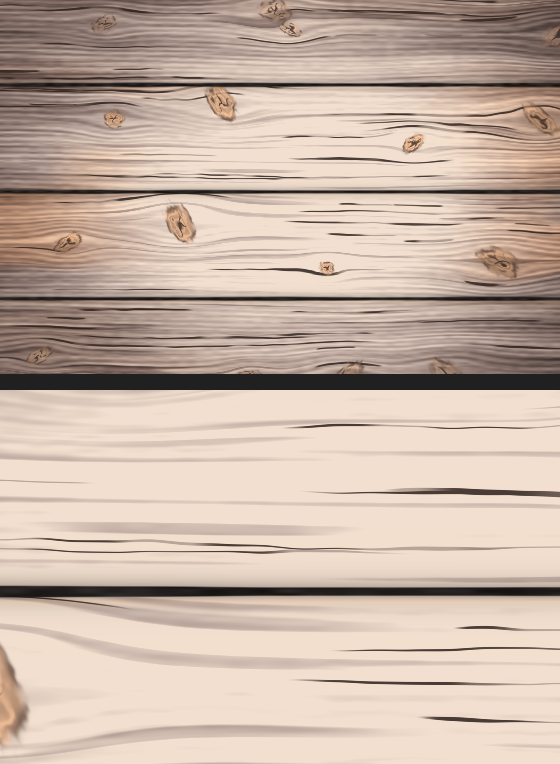
Top: the whole. Bottom: its middle third, enlarged.
This texture is drawn by a WebGL 2 fragment shader. Its source:

```glsl
#version 300 es
precision highp float;
// Weathered wooden boards: four horizontal planks split by dark gaps.
// Each plank has a height field bent around hashed knots; rings, fibres
// and tapering cracks follow that field, and a vignette sets the tone.
uniform vec2 u_resolution;
out vec4 fragColor;

const float PLANK = 0.286;      // plank pitch, in canvas heights
const float FIRST_GAP = 0.201;  // height of the lowest gap

float hash(vec2 p) {
  vec3 q = fract(p.xyx * vec3(0.1031, 0.1030, 0.0973));
  q += dot(q, q.yzx + 33.33);
  return fract((q.x + q.y) * q.z);
}

float noise(vec2 p) {
  vec2 i = floor(p), f = fract(p);
  f = f * f * (3.0 - 2.0 * f);
  return mix(mix(hash(i), hash(i + vec2(1, 0)), f.x),
             mix(hash(i + vec2(0, 1)), hash(i + vec2(1, 1)), f.x), f.y);
}

// Tone from 0 (deep shadow) to 1 (bleached wood)
vec3 woodRamp(float t) {
  vec3 c = mix(vec3(0.20, 0.16, 0.15), vec3(0.40, 0.33, 0.31), clamp(t * 4.0, 0.0, 1.0));
  c = mix(c, vec3(0.58, 0.50, 0.47), clamp(t * 4.0 - 1.0, 0.0, 1.0));
  c = mix(c, vec3(0.77, 0.69, 0.65), clamp(t * 4.0 - 2.0, 0.0, 1.0));
  return mix(c, vec3(0.95, 0.875, 0.81), clamp(t * 4.0 - 3.0, 0.0, 1.0));
}

void main() {
  float px = 1.0 / u_resolution.y;
  vec2 p = gl_FragCoord.xy * px;
  float width = u_resolution.x * px;
  float level = (p.y - FIRST_GAP) / PLANK;
  float row = floor(level);
  float seed = row + 7.0;
  float warm = 1.0 - step(1.0, abs(row - 0.5));  // the two middle planks

  // Knots: bend the grain and collect face, rim and heart splits
  float grainY = p.y + 0.022 * (noise(vec2(p.x * 2.2, p.y * 5.0 + seed * 9.0)) - 0.5);
  float face = 0.0, rim = 0.0, split = 0.0, knotRing = 0.0;
  for (float i = 0.0; i < 4.0; i++) {
    vec2 key = vec2(i * 3.7 + 1.0, seed * 5.3);
    vec2 centre = vec2((i + hash(key)) * width / 4.0,
                       FIRST_GAP + PLANK * (row + mix(0.17, 0.83, hash(key + 11.0))));
    float size = mix(0.014, 0.036, hash(key + 23.0));
    vec2 d = p - centre;
    vec2 bend = d / (size * vec2(3.6, 2.0));
    grainY -= d.y * 0.93 * exp(-dot(bend, bend));

    float turn = (hash(key + 37.0) - 0.5) * 2.2;
    vec2 e = mat2(cos(turn), -sin(turn), sin(turn), cos(turn)) * d;
    e /= size * vec2(mix(1.0, 1.9, hash(key + 41.0)), 0.85);
    float r = length(e) + 0.45 * (noise(e * 2.0 + key) - 0.5) + 0.2 * (noise(e * 6.0 + key) - 0.5);
    float soft = 0.12 + px / size;
    float inside = 1.0 - smoothstep(1.0 - soft, 1.0 + soft, r);
    face = max(face, inside);
    rim = max(rim, exp(-pow((r - 1.0) / 0.15, 2.0)) * smoothstep(0.2, 0.8, noise(e * 2.5 + key)));
    knotRing += inside * sin(r * 19.0 + noise(e * 3.0));
    float ray = r * abs(sin(atan(e.y, e.x) * 1.5 + 3.0 * noise(e * 2.5 + key)));
    split = max(split, (1.0 - smoothstep(0.01, 0.04 + soft, ray)) * (1.0 - smoothstep(0.3, 0.9, r)));
  }

  // Growth rings, streaks and fibres, all long in x
  float shift = seed * 17.0;
  float streak = noise(vec2(p.x * 1.4 + shift, grainY * 38.0));
  float ring = 0.5 + 0.5 * sin(grainY * 430.0 + 9.0 * noise(vec2(p.x * 1.1 + shift, grainY * 14.0)));
  float fibre = noise(vec2(p.x * 6.0 + shift, grainY * 190.0));
  float speck = noise(vec2(p.x * 45.0, p.y * 240.0));
  float patches = noise(vec2(p.x * 2.3 + shift, grainY * 9.0));
  float hair = smoothstep(0.66, 0.9, noise(vec2(p.x * 3.0 - shift, grainY * 150.0)))
             * smoothstep(0.2, 0.7, patches);

  // Drying cracks that taper at both ends
  float slope = clamp(fwidth(grainY) / px, 0.3, 1.5);
  float crack = 0.0;
  for (float i = 0.0; i < 15.0; i++) {
    vec2 key = vec2(i * 2.9 + 50.0, seed * 7.1);
    float span = mix(0.05, 0.5, pow(hash(key + 5.0), 2.0));
    float along = (p.x - hash(key) * width) / span;
    float taper = max(1.0 - along * along, 0.0);
    float y = FIRST_GAP + PLANK * (row + mix(0.05, 0.95, hash(key + 13.0)));
    y += 0.006 * (noise(vec2(p.x * 5.0, i + shift)) - 0.5) + 0.002 * noise(vec2(p.x * 30.0, i));
    float thick = 0.0026 * taper * pow(noise(vec2(p.x * 9.0 + i * 4.0, shift)), 2.0);
    float dist = abs(grainY - y) / slope;
    float line = 1.0 - smoothstep(thick, thick + 1.1 * px, dist);
    float fade = 0.35 + 0.65 * smoothstep(0.2, 0.6, noise(vec2(p.x * 14.0, i * 3.0 + shift)));
    crack = max(crack, line * smoothstep(0.0, 0.35, taper) * fade);
  }
  crack *= 1.0 - 0.8 * face;

  // Light pool in the middle, greyer outer planks
  float away = length((p - vec2(width * 0.54, 0.48)) * vec2(1.0, 1.25));
  float tone = 1.07 - 0.67 * smoothstep(0.2, 1.0, away) - 0.05 * (1.0 - warm);
  float contrast = mix(0.6, 1.2, smoothstep(0.1, 0.8, away));
  tone += contrast * (0.22 * (streak - 0.55) + 0.14 * (ring - 0.55)
        + 0.18 * (fibre - 0.5) + 0.10 * (speck - 0.5) + 0.14 * (patches - 0.5));
  tone -= 0.27 * hair;
  vec3 color = woodRamp(tone);

  // Faint ochre stain, strongest on the warm planks away from the light
  float stain = smoothstep(0.3, 0.75, patches) * smoothstep(0.35, 0.8, away);
  color = mix(color, color * vec3(1.1, 0.96, 0.82), stain * (0.2 + 0.7 * warm));

  // Knot faces, rims and splits
  vec3 knotColor = vec3(0.86, 0.66, 0.51) * (0.5 + 0.5 * clamp(tone, 0.0, 1.0))
                 * (1.0 + 0.1 * knotRing + 0.25 * (fibre - 0.5));
  color = mix(color, knotColor, face * mix(0.45, 0.85, warm));
  color = mix(color, vec3(0.30, 0.21, 0.17), rim * 0.7);
  color = mix(color, vec3(0.17, 0.12, 0.10), max(split * 0.75, crack * 0.85));

  // Gaps between planks, with a soft shade and a worn lip
  float gap = abs(level - round(level)) * PLANK;
  float gapHalf = 0.0045 + 0.002 * (noise(vec2(p.x * 8.0, round(level) * 5.0)) - 0.5);
  color *= 1.0 - 0.25 * exp(-max(gap - gapHalf, 0.0) * 130.0);
  color += vec3(0.06, 0.03, 0.0) * exp(-pow((gap - 0.009) / 0.003, 2.0)) * step(0.5, fract(level));
  vec3 gapColor = vec3(0.08, 0.065, 0.06) + 0.1 * speck;
  color = mix(gapColor, color, smoothstep(gapHalf - px, gapHalf + px, gap));
  fragColor = vec4(clamp(color, 0.0, 1.0), 1.0);
}
```
